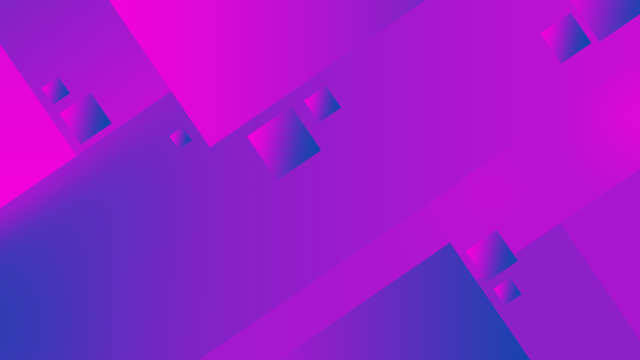
This background is drawn by a Shadertoy shader. Its source:

```glsl
// Diagonal overlapping panels in magenta, violet and blue, with scattered gradient squares.

const vec3 MAGENTA = vec3(0.97, 0.00, 0.87);
const vec3 BLUE = vec3(0.07, 0.27, 0.68);
const float TILT = 0.6;

// Squares: centre and half side, in canvas heights
const int SQUARE_COUNT = 9;
const vec3 SQUARES[SQUARE_COUNT] = vec3[SQUARE_COUNT](
    vec3(0.155, 0.748, 0.028), vec3(0.238, 0.671, 0.052),
    vec3(0.502, 0.616, 0.022), vec3(0.789, 0.602, 0.074),
    vec3(0.896, 0.711, 0.037), vec3(1.572, 0.894, 0.051),
    vec3(1.692, 1.028, 0.104), vec3(1.366, 0.289, 0.052),
    vec3(1.410, 0.190, 0.028));

// Shared colour ramp: 0 is magenta, 1 is blue
vec3 ramp(float t) {
    return mix(MAGENTA, BLUE, clamp(t, 0.0, 1.0));
}

// Coordinates along (x) and across (y) the diagonal
vec2 tilted(vec2 p) {
    float c = cos(TILT), s = sin(TILT);
    return vec2(c * p.x + s * p.y, c * p.y - s * p.x);
}

float glow(vec2 p, vec2 centre, float radius) {
    vec2 d = (p - centre) / radius;
    return exp(-dot(d, d));
}

float coverage(float dist, float pixel) {
    return smoothstep(pixel, -pixel, dist);
}

// Quarter plane spreading from a corner towards the signs in side
float quadrant(vec2 p, vec2 corner, vec2 side) {
    vec2 q = -side * tilted(p - corner);
    return max(q.x, q.y);
}

// Half plane above a diagonal through a point
float above(vec2 p, vec2 point) {
    return -tilted(p - point).y;
}

// Broad middle band, blue at lower left with a soft pink rim
float bandTone(vec2 p, float rimDistance) {
    float rim = exp(-pow(rimDistance / 0.07, 2.0) - pow(p.x / 0.35, 2.0));
    return 0.52 - 0.25 * (p.x - 0.5)
        + 0.22 * glow(p, vec2(0.0, 0.1), 0.35)
        + 0.06 * glow(p, vec2(0.35, 0.45), 0.2)
        - 0.35 * rim;
}

// Lighter lower strip
float stripTone(vec2 p) {
    return 0.36 - 0.08 * (p.x - 0.69)
        - 0.06 * glow(p, vec2(1.34, 0.47), 0.18)
        - 0.15 * glow(p, vec2(1.78, 0.68), 0.17);
}

// Panels painted from back to front as one tone
float panelTone(vec2 p, float pixel) {
    vec2 leftCorner = vec2(0.213, 0.567);
    vec2 topCorner = vec2(0.583, 0.590);
    vec2 rightCorner = vec2(1.556, 0.380);
    vec2 blueCorner = vec2(1.250, 0.326);
    float rim = above(p, leftCorner);

    float tone = bandTone(p, rim);
    tone = mix(tone, stripTone(p), coverage(-above(p, vec2(1.157, 0.414)), pixel));

    // Lower right panels
    tone = mix(tone, 0.34, coverage(-above(p, rightCorner), pixel));
    tone = mix(tone, 0.46, coverage(quadrant(p, rightCorner, vec2(-1.0)), pixel));
    float blueTone = 0.38 + 0.9 * (p.x - 0.8);
    tone = mix(tone, blueTone, coverage(quadrant(p, blueCorner, vec2(-1.0)), pixel));

    // Upper left panels
    float violetTone = 0.46 - 0.35 * (p.x - 0.1) + 0.45 * (p.y - 0.95);
    tone = mix(tone, violetTone, coverage(rim, pixel));
    float pinkTone = 0.02 + 0.2 * (p.y - 0.43);
    tone = mix(tone, pinkTone, coverage(quadrant(p, leftCorner, vec2(-1.0, 1.0)), pixel));

    // Large top panel
    float x = max(p.x - 0.32, 0.0);
    float topTone = 0.03 + 0.3 * x + 0.35 * x * x;
    return mix(tone, topTone, coverage(quadrant(p, topCorner, vec2(1.0)), pixel));
}

// Tilted square shaded from its left corner to its right corner
vec3 paintSquare(vec3 base, vec2 p, vec3 square, float pixel) {
    vec2 q = tilted(p - square.xy);
    float dist = max(abs(q.x), abs(q.y)) - square.z;
    float t = 0.5 + 0.25 * (q.x - q.y) / square.z;
    return mix(base, ramp(smoothstep(-0.05, 1.0, t)), coverage(dist, pixel));
}

void mainImage(out vec4 fragColor, in vec2 fragCoord) {
    vec2 p = fragCoord / iResolution.y;
    float pixel = 0.7 / iResolution.y;

    vec3 color = ramp(panelTone(p, pixel));
    for (int i = 0; i < SQUARE_COUNT; i++) {
        color = paintSquare(color, p, SQUARES[i], pixel);
    }
    fragColor = vec4(color, 1.0);
}
```
